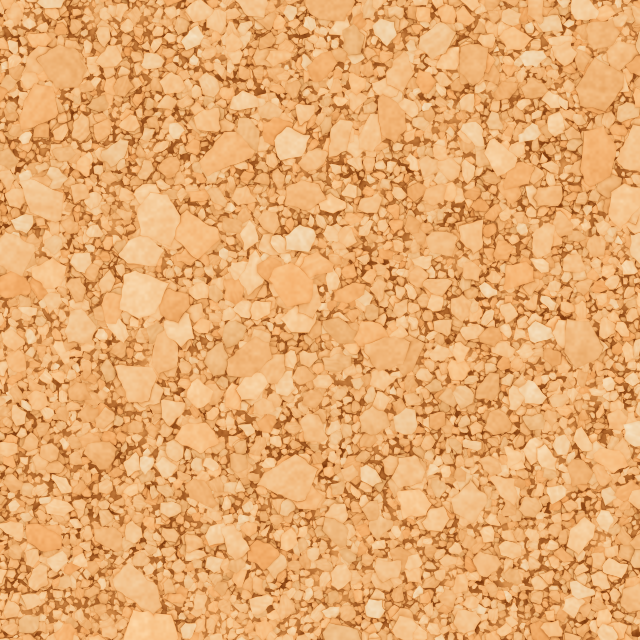
Give the GLSL for this texture, as a WebGL 2 fragment shader.

```glsl
#version 300 es
precision highp float;
precision highp int;
// Pressed cork granulate: angular chips in several sizes are laid over
// each other, fine ones first and coarse ones last. Each chip darkens the
// crevice around it; a tone from 0 to 6 is finally turned into a cork colour.

#define LAYERS 6            // number of chip sizes
#define FINE_SCALE 90.0     // cells across the canvas in the finest layer
#define SCALE_STEP 0.68     // cell count ratio between layers
#define ABUNDANCE 2.4       // chips per cell before thinning out
#define THINNING 0.59       // abundance ratio between layers
#define EDGE_SOFTNESS 0.0011
#define CREVICE_WIDTH 0.0017
#define CREVICE_DEPTH 0.85
#define RAGGEDNESS 0.0042
#define TONE_BASE 3.5
#define TONE_SPREAD 1.65

const float TAU = 6.2831853;
uniform vec2 u_resolution;
out vec4 fragColor;

// Integer hash: three values from 0 to 1
vec3 hash3(ivec2 cell, int seed) {
    uvec3 v = uvec3(ivec3(cell, seed)) * 1664525u + 1013904223u;
    v.x += v.y * v.z; v.y += v.z * v.x; v.z += v.x * v.y;
    v ^= v >> 16u;
    v.x += v.y * v.z; v.y += v.z * v.x; v.z += v.x * v.y;
    return vec3(v >> 8u) / 16777216.0;
}

// Smooth value noise with two independent channels
vec2 noise2(vec2 p, int seed) {
    ivec2 c = ivec2(floor(p));
    vec2 f = fract(p);
    f = f * f * (3.0 - 2.0 * f);
    vec2 low = mix(hash3(c, seed).xy, hash3(c + ivec2(1, 0), seed).xy, f.x);
    vec2 high = mix(hash3(c + ivec2(0, 1), seed).xy, hash3(c + ivec2(1, 1), seed).xy, f.x);
    return mix(low, high, f.y);
}

mat2 rotation(float angle) {
    float c = cos(angle), s = sin(angle);
    return mat2(c, s, -s, c);
}

// Distance to an irregular polygon bounded by six random half planes
float chipDistance(vec2 p, ivec2 cell, int seed, float radius) {
    float d = -1.0;
    for (int i = 0; i < 6; i++) {
        vec3 h = hash3(cell, seed + i);
        float angle = (float(i) + 0.6 * h.x) * TAU / 6.0;
        d = max(d, dot(p, vec2(cos(angle), sin(angle))) - radius * (0.65 + 0.6 * h.y));
    }
    return d;
}

// Colour ramp from dark crevice to pale chip
vec3 corkColor(float tone) {
    vec3 c = mix(vec3(0.44, 0.18, 0.02), vec3(0.67, 0.39, 0.16), clamp(tone, 0.0, 1.0));
    c = mix(c, vec3(0.82, 0.55, 0.29), clamp(tone - 1.0, 0.0, 1.0));
    c = mix(c, vec3(0.91, 0.65, 0.39), clamp(tone - 2.0, 0.0, 1.0));
    c = mix(c, vec3(0.95, 0.73, 0.50), clamp(tone - 3.0, 0.0, 1.0));
    c = mix(c, vec3(0.96, 0.80, 0.61), clamp(tone - 4.0, 0.0, 1.0));
    return mix(c, vec3(0.98, 0.88, 0.74), clamp(tone - 5.0, 0.0, 1.0));
}

// Lay one layer of chips over the surface, stored as (tone, hue)
void layChips(inout vec2 surface, vec2 uv, int layer, float crevice, float soft) {
    float scale = FINE_SCALE * pow(SCALE_STEP, float(layer));
    float presence = ABUNDANCE * pow(THINNING, float(layer));
    vec2 p = uv * scale + 7.3 * float(layer);
    ivec2 home = ivec2(floor(p));
    int seed = layer * 8;
    for (int y = -1; y <= 1; y++)
    for (int x = -1; x <= 1; x++) {
        ivec2 cell = home + ivec2(x, y);
        vec3 place = hash3(cell, seed + 6);
        if (place.z > presence) continue;
        vec3 look = hash3(cell, seed + 7);
        vec2 offset = p - vec2(cell) - 0.15 - 0.7 * place.xy;
        float stretch = mix(0.8, 1.2, fract(look.x * 17.0));
        vec2 local = rotation(look.y * TAU) * offset * vec2(1.0);
        local *= vec2(stretch, 1.0 / stretch);
        float radius = mix(0.30, 0.46, fract(look.z * 13.0));
        float d = chipDistance(local, cell, seed, radius) / scale;

        // Uneven shadow in the gap, then the chip with streaks and a soft rim
        float shade = CREVICE_DEPTH * crevice * exp(-max(d, 0.0) / CREVICE_WIDTH);
        surface.x = mix(surface.x, min(surface.x, 0.5), shade);
        float streaks = noise2(local * vec2(3.0, 10.0) + 40.0 * look.xy, 60 + layer).x - 0.5;
        float tone = TONE_BASE + TONE_SPREAD * look.x + 0.55 * streaks;
        tone += 0.5 * dot(offset, vec2(-0.5, 0.85));
        tone -= 0.55 * exp(min(d, 0.0) / CREVICE_WIDTH);
        float hue = 2.0 * look.z - 1.0;
        surface = mix(surface, vec2(tone, hue * abs(hue)), smoothstep(soft, -soft, d));
    }
}

void main() {
    vec2 uv = gl_FragCoord.xy / u_resolution.y;
    float soft = max(EDGE_SOFTNESS, 0.75 / u_resolution.y);
    vec2 ragged = uv + RAGGEDNESS * (noise2(uv * 95.0, 70) - 0.5);
    vec2 patches = noise2(uv * 34.0, 71);
    float crevice = 0.2 + 0.8 * smoothstep(0.3, 0.85, patches.x);

    // Dark binder below, chips from fine to coarse above
    vec2 surface = vec2(0.4 + 2.0 * patches.y, 0.3);
    for (int layer = 0; layer < LAYERS; layer++)
        layChips(surface, ragged, layer, crevice, soft);

    // Fine cellular mottling and hue shift between orange and grey
    float mottle = noise2(uv * 210.0, 72).x + noise2(uv * 105.0, 73).y - 1.0;
    vec3 color = corkColor(surface.x + 0.55 * mottle);
    color *= 1.0 + surface.y * vec3(0.015, -0.035, -0.10);
    fragColor = vec4(color, 1.0);
}
```
